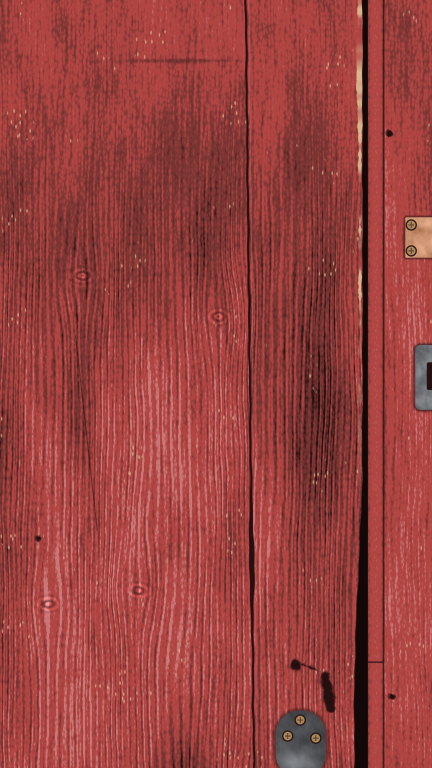
Give the GLSL for this texture, as a WebGL 1 fragment shader.

```glsl
precision highp float;
uniform vec2 u_resolution;

const vec3 SHADOW = vec3(0.15, 0.06, 0.06);
const vec3 DARK_RED = vec3(0.48, 0.21, 0.2);
const vec3 MID_RED = vec3(0.69, 0.27, 0.26);
const vec3 PALE_RED = vec3(0.79, 0.47, 0.47);
const vec3 BARE_WOOD = vec3(0.85, 0.71, 0.55);
const vec3 STEEL = vec3(0.44, 0.45, 0.47);

vec2 hash2(vec2 p) {
  return fract(sin(vec2(dot(p, vec2(127.1, 311.7)), dot(p, vec2(269.5, 183.3)))) * 4375.8);
}

// Distance to the nearest scattered point
float cells(vec2 p) {
  vec2 id = floor(p), f = fract(p);
  float nearest = 1.5;
  for (int j = -1; j <= 1; j++)
    for (int i = -1; i <= 1; i++) {
      vec2 o = vec2(float(i), float(j));
      nearest = min(nearest, length(o + hash2(id + o) - f));
    }
  return nearest;
}

// Layered sines
float waves(vec2 p) {
  float sum = 0.0, amp = 0.5;
  for (int i = 0; i < 4; i++) {
    sum += amp * sin(p.x + 1.7 * sin(p.y)) * cos(p.y - 0.8 * sin(p.x));
    p = mat2(1.5, 1.1, -1.1, 1.5) * p + 2.3;
    amp *= 0.6;
  }
  return sum;
}

float fill(float d, float soft) { return 1.0 - smoothstep(-soft, soft, d); }

float spot(vec2 p, float x, float y, float rx, float ry) {
  vec2 q = (p - vec2(x, y)) / vec2(rx, ry);
  return exp(-dot(q, q));
}

float box(vec2 p, vec2 c, vec2 halfSize, float r) {
  vec2 q = abs(p - c) - halfSize + r;
  return length(max(q, 0.0)) + min(max(q.x, q.y), 0.0) - r;
}

float segment(vec2 p, vec2 a, vec2 b) {
  vec2 d = b - a;
  return length(p - a - d * clamp(dot(p - a, d) / dot(d, d), 0.0, 1.0));
}

vec2 knotCentre(int i) {
  if (i == 0) return vec2(0.19, 1.14);
  if (i == 1) return vec2(0.505, 1.045);
  return i == 2 ? vec2(0.32, 0.41) : vec2(0.11, 0.38);
}

vec3 screw(vec3 col, vec2 p, float x, float y, float aa) {
  vec2 q = abs(p - vec2(x, y));
  float d = length(q);
  col = mix(col, SHADOW, fill(d - 0.013, aa));
  col = mix(col, vec3(0.68, 0.54, 0.36), fill(d - 0.01, aa));
  return mix(col, SHADOW, 0.8 * fill(max(min(q.x, q.y) - 0.001, d - 0.006), aa));
}

// Wood ridges that bend around the knots
float grain(vec2 p, float plank) {
  float x = p.x + 0.02 * waves(vec2(p.x * 5.0 + plank * 3.0, p.y * 1.9));
  for (int i = 0; i < 4; i++) {
    vec2 c = knotCentre(i);
    x -= 0.6 * (p.x - c.x) * spot(p, c.x, c.y, 0.05, 0.1);
  }
  x += 0.0012 * waves(p * vec2(60.0, 22.0));
  float phase = 430.0 * x + 5.0 * sin(x * 23.0 + plank);
  return 0.7 * sin(phase + 0.7 * sin(phase)) + 0.4 * sin(phase * 1.83 + 2.0 * sin(p.y * 6.0));
}

vec3 paint(float t) {
  vec3 col = mix(SHADOW, DARK_RED, smoothstep(-0.4, 0.22, t));
  col = mix(col, MID_RED, smoothstep(0.2, 0.58, t));
  return mix(col, PALE_RED, smoothstep(0.66, 1.0, t));
}

void main() {
  vec2 p = gl_FragCoord.xy / u_resolution.x;
  float aa = 0.8 / u_resolution.x;
  float wobble = 0.0006 * sin(p.y * 31.0) + 0.0006 * sin(p.y * 77.0);
  float seam = p.x - mix(0.588, 0.569, p.y / 1.778) - wobble;
  float plank = step(0.0, seam) + step(0.87, p.x);

  // Weathered paint with broad stains
  float worn = mix(0.32, 0.08, smoothstep(1.0, 1.55, p.y)) * (plank > 1.5 ? 0.5 : 1.0);
  float fibre = cells(vec2(p.x * 150.0, p.y * 14.0 + plank * 5.0)) - 0.45;
  float blister = cells(p * vec2(150.0, 85.0)) - 0.45;
  float tone = 0.5 + worn * grain(p, plank) - 0.32 * fibre - 0.33 * blister;
  tone += 0.26 * waves(p * vec2(9.0, 3.0) + plank * 4.0);
  tone += 0.14 * waves(p * vec2(40.0, 7.0));
  tone -= 0.34 * spot(p, 0.03, 1.34, 0.16, 0.2) + 0.32 * spot(p, 0.46, 1.3, 0.15, 0.28);
  tone -= 0.42 * spot(p, 0.73, 0.85, 0.075, 0.5) + 0.32 * spot(p, 0.19, 0.86, 0.035, 0.2);
  tone -= 0.4 * spot(p, 0.41, 0.0, 0.06, 0.07) + 0.4 * spot(p, 0.42, 1.637, 0.13, 0.005);
  tone -= 0.25 * spot(p, 0.0, 0.5, 0.06, 0.5) + 0.2 * spot(p, 0.7, 1.5, 0.1, 0.3);
  tone += 0.2 * spot(p, 0.3, 0.4, 0.2, 0.4) + 0.15 * spot(p, 0.95, 0.8, 0.08, 0.3);
  vec3 col = paint(tone);
  for (int i = 0; i < 4; i++) {
    vec2 c = knotCentre(i), q = p - c;
    float ring = sin(length(q * vec2(1.0, 1.6)) * 330.0 + 2.0 * waves(p * 40.0));
    col *= 1.0 + 0.35 * ring * spot(p, c.x, c.y, 0.025, 0.017);
  }

  // Flakes of bare wood
  float flake = fill(cells(p * vec2(70.0, 30.0)) - 0.13, 0.08);
  col = mix(col, BARE_WOOD, 0.7 * flake * smoothstep(0.4, 0.55, waves(p * 13.0)));

  // Long check and broken holes
  float check = segment(p, vec2(0.175, 1.0), vec2(0.225, 0.55));
  col = mix(col, SHADOW, 0.6 * fill(check - 0.001, 0.002));
  float hole = min(length(p - vec2(0.09, 0.532)), length(p - vec2(0.9, 1.468))) - 0.006;
  hole = min(hole, length(p - vec2(0.908, 0.165)) - 0.008);
  hole = min(hole, length(p - vec2(0.685, 0.24)) - 0.013);
  hole = min(hole, segment(p, vec2(0.752, 0.215), vec2(0.765, 0.14)) - 0.011);
  hole = min(hole, segment(p, vec2(0.69, 0.243), vec2(0.75, 0.22)) - 0.002);
  col = mix(col, SHADOW, fill(hole + 0.006 * waves(p * 60.0), aa * 2.0));

  // Plank seam, door gap and its bare edge
  float seamWidth = 0.0025 + 0.004 * spot(p, p.x, 0.48, 1.0, 0.1);
  col = mix(col, SHADOW, fill(abs(seam) - seamWidth, aa));
  col = mix(col, PALE_RED, 0.4 * fill(abs(seam - 0.007) - 0.001, aa));
  float bare = smoothstep(0.55, 1.1, p.y) * smoothstep(-0.4, 0.2, waves(vec2(2.0, p.y * 17.0)));
  float edge = 0.003 + 0.005 * spot(p, 0.83, 1.62, 0.1, 0.13);
  col = mix(col, BARE_WOOD, bare * fill(abs(p.x - 0.833) - edge + 0.003 * waves(p * 70.0), aa));
  float gapLeft = mix(0.82, 0.839, smoothstep(0.15, 0.75, p.y)) + wobble;
  col = mix(col, SHADOW * 0.5, fill(max(gapLeft - p.x, p.x - 0.852), aa));

  // Rounded bead
  float across = (p.x - 0.87) / 0.018;
  vec3 bead = paint(0.68 - 0.35 * across * across - 0.3 * blister);
  col = mix(col, bead, fill(abs(p.x - 0.87) - 0.018, aa));
  col = mix(col, SHADOW, 0.75 * fill(abs(p.x - 0.888) - 0.002, aa));
  col = mix(col, SHADOW, 0.7 * fill(box(p, vec2(0.87, 0.245), vec2(0.018, 0.002), 0.0), aa));

  // Copper plate and steel latch
  float mottle = 0.14 * waves(p * 45.0);
  float plate = box(p, vec2(0.985, 1.228), vec2(0.047), 0.004);
  col = mix(col, SHADOW, 0.7 * fill(plate - 0.003, 0.004));
  col = mix(col, vec3(0.8, 0.58, 0.45) + mottle, fill(plate, aa));
  float latch = box(p, vec2(0.993, 0.904), vec2(0.032, 0.075), 0.012);
  col = mix(col, SHADOW, 0.7 * fill(latch - 0.004, 0.005));
  col = mix(col, STEEL + mottle, fill(latch, aa));
  col = mix(col, SHADOW, fill(box(p, vec2(1.0, 0.907), vec2(0.012, 0.032), 0.004), aa));
  for (int i = 0; i < 2; i++)
    col = screw(col, p, 0.952, 1.197 + 0.06 * float(i), aa);

  // Steel handle
  float handle = box(p, vec2(0.696, 0.055), vec2(0.058, 0.078), 0.055);
  col = mix(col, SHADOW, 0.5 * fill(handle - 0.005, 0.006));
  vec3 metal = STEEL * (0.65 + 0.5 * spot(p, 0.68, 0.01, 0.04, 0.03)) + mottle * 0.5;
  col = mix(col, metal, fill(handle, aa));
  col = screw(col, p, 0.695, 0.111, aa);
  col = screw(col, p, 0.666, 0.074, aa);
  col = screw(col, p, 0.731, 0.069, aa);
  gl_FragColor = vec4(clamp(col, 0.0, 1.0), 1.0);
}
```
